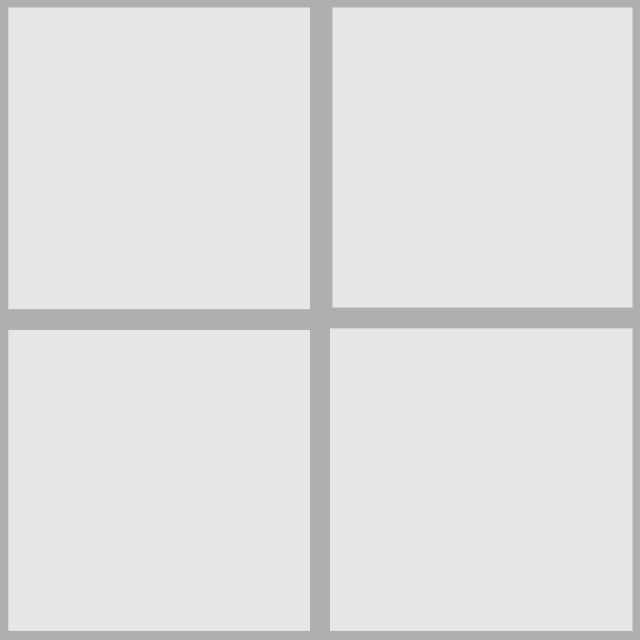
This pattern is drawn by a WebGL 2 fragment shader. Its source:

```glsl
#version 300 es
precision highp float;
// Two by two pale square tiles separated by flat grey grout.
// Each cell holds a box distance function; small offsets by row and column
// make the central joints slightly uneven. The outer joint wraps around.

uniform vec2 u_resolution;
out vec4 fragColor;

const float REPEATS = 2.0;
const vec3 TILE_COLOR = vec3(0.906);
const vec3 GROUT_COLOR = vec3(0.688);

// Lower left corner of a tile, measured from its cell corner.
vec2 tileLow(vec2 id) {
    vec2 inset = vec2(0.0130, 0.0143);
    vec2 shift = vec2(0.0026 + 0.0039 * id.y, 0.0026 + 0.0026 * id.x);
    return inset + id * shift;
}

// Upper right corner of a tile, measured from its cell corner.
vec2 tileHigh(vec2 id) {
    float innerTop = 0.4844 + 0.0026 * id.x;
    return vec2(mix(0.4844, 0.4883, id.x), mix(innerTop, 0.4883, id.y));
}

// Signed distance to a box given by two corners.
float boxDistance(vec2 p, vec2 low, vec2 high) {
    vec2 d = abs(p - 0.5 * (low + high)) - 0.5 * (high - low);
    return length(max(d, 0.0)) + min(max(d.x, d.y), 0.0);
}

// Coverage with an edge one pixel wide.
float fillMask(float dist, float pixel) {
    return clamp(0.5 - dist / pixel, 0.0, 1.0);
}

void main() {
    vec2 uv = gl_FragCoord.xy / u_resolution;
    float pixel = 1.0 / min(u_resolution.x, u_resolution.y);

    // Cell index and position within the cell, in canvas units.
    vec2 id = mod(floor(uv * REPEATS), REPEATS);
    vec2 local = fract(uv * REPEATS) / REPEATS;

    float tile = fillMask(boxDistance(local, tileLow(id), tileHigh(id)), pixel);
    fragColor = vec4(mix(GROUT_COLOR, TILE_COLOR, tile), 1.0);
}
```
